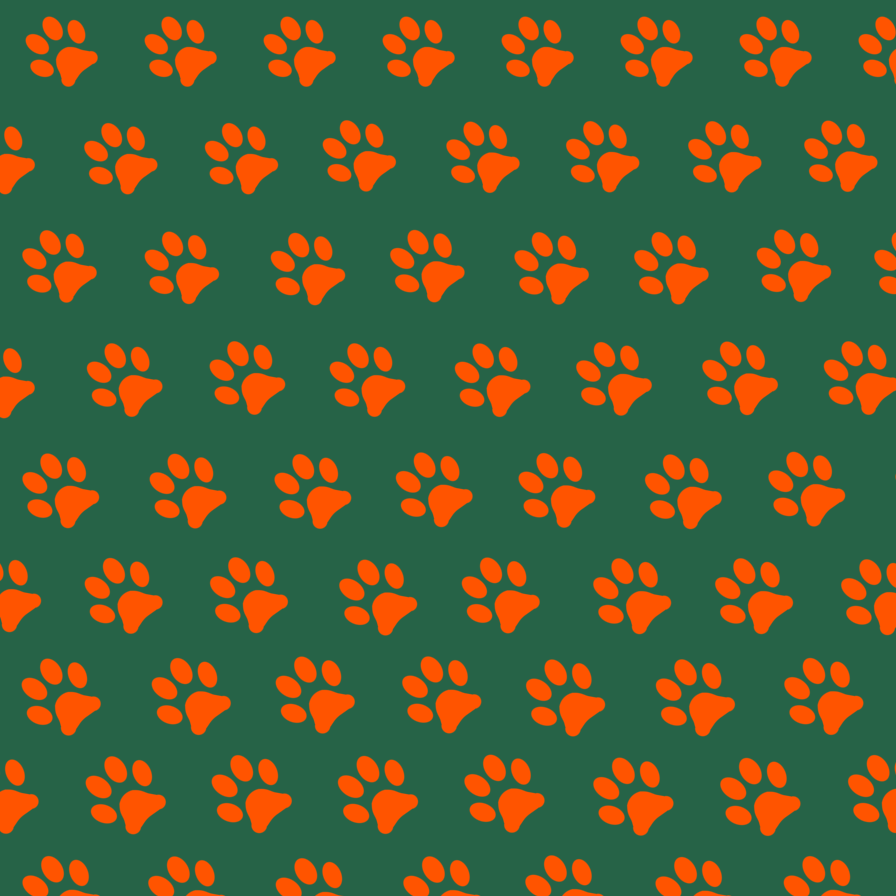
A three.js fragment shader for this pattern:

```glsl
// Staggered rows of orange paw prints on a deep green ground.
varying vec2 vUv;

const float PI = 3.14159;

float hash(vec2 p) {
  return fract(sin(dot(p, vec2(127.1, 311.7))) * 43758.5453);
}

// Approximate distance to an ellipse tilted clockwise by the given degrees.
float toe(vec2 p, vec2 center, vec2 radii, float tilt) {
  float a = radians(tilt);
  p = mat2(cos(a), sin(a), -sin(a), cos(a)) * (p - center);
  float k = length(p / radii);
  return k * (k - 1.0) / max(length(p / (radii * radii)), 1e-4);
}

// Distance to a segment whose radius tapers from ra to rb.
float taper(vec2 p, vec2 a, vec2 b, float ra, float rb) {
  vec2 ab = b - a;
  float h = clamp(dot(p - a, ab) / dot(ab, ab), 0.0, 1.0);
  return length(p - a - ab * h) - mix(ra, rb, h);
}

float smoothMin(float a, float b, float k) {
  float h = max(k - abs(a - b), 0.0) / k;
  return min(a, b) - h * h * k * 0.25;
}

// Paw print that spans -1 to 1 across.
float paw(vec2 p) {
  vec2 heel = vec2(0.265, -0.286);
  float sideLobe = taper(p, heel, vec2(0.816, -0.163), 0.42, 0.184);
  float lowLobe = taper(p, heel, vec2(0.184, -0.776), 0.42, 0.195);
  float d = smoothMin(sideLobe, lowLobe, 0.05);
  d = min(d, toe(p, vec2(-0.684, 0.214), vec2(0.36, 0.235), 35.0));
  d = min(d, toe(p, vec2(-0.255, 0.653), vec2(0.36, 0.245), 57.0));
  d = min(d, toe(p, vec2(0.408, 0.561), vec2(0.343, 0.225), 67.0));
  return min(d, toe(p, vec2(-0.551, -0.459), vec2(0.337, 0.225), 20.0));
}

void main() {
  float d = 1.0;

  // Rows run from the top down; size and pitch grow along the way.
  for (int i = 0; i < 9; i++) {
    float row = float(i);
    float size = min(0.04 + 0.00065 * row, 0.0445);
    float pitch = min(0.1328 + 0.00156 * row, 0.1413);
    float start = 0.069 * (1.0 - mod(row, 2.0));
    float bow = sin(row * PI / 8.0);
    float drop = 0.0579 + 0.1178 * row + 0.0182 * bow * bow - 0.0039 * sin(row * PI / 4.0);

    // Nearest paw in the row, slightly misplaced below the top row.
    float column = floor((vUv.x - start) / pitch + 0.5);
    vec2 cell = vec2(column, row);
    vec2 jitter = vec2(hash(cell), hash(cell + 37.0)) - 0.5;
    vec2 center = vec2(start + column * pitch, 1.0 - drop);
    center += jitter * vec2(0.007, 0.004) * step(0.5, row);
    d = min(d, paw((vUv - center) / size) * size);
  }

  vec3 green = vec3(0.15, 0.39, 0.28);
  vec3 orange = vec3(1.0, 0.33, 0.0);
  gl_FragColor = vec4(mix(orange, green, smoothstep(-0.001, 0.001, d)), 1.0);
}
```
